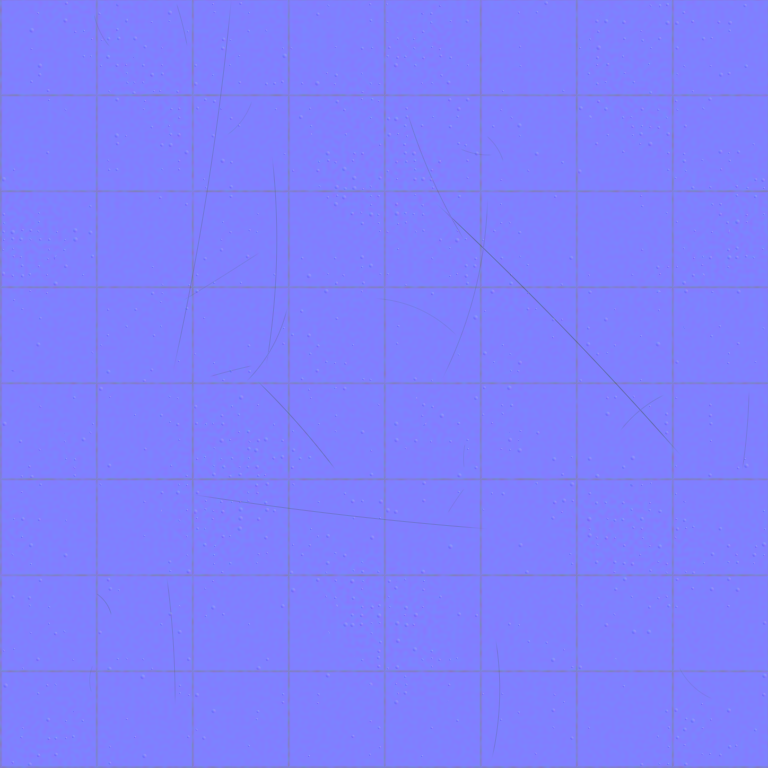
Reproduce this texture map procedurally as a WebGL 1 fragment shader.

```glsl
precision highp float;
// Normal map of a worn 8 by 8 square tile wall: thin joints, hairline scratches, pits and faint streaks.
uniform vec2 u_resolution;

#define TILES 8.0
#define JOINT_HALF_WIDTH 0.001
#define JOINT_DEPTH 0.17
#define JOINT_TILT 0.012
#define SCRATCH_HALF_WIDTH 0.0007
#define SCRATCH_DEPTH 0.27
#define SMALL_SCRATCHES 16
#define PIT_CELLS 88.0
#define PIT_TILT 0.20
#define GRAIN_TILT 0.034
#define SWELL_TILT 0.007
#define STREAK_TILT 0.014

vec2 hash2(vec2 p) {
  vec3 q = fract(p.xyx * vec3(0.1031, 0.1030, 0.0973));
  q += dot(q, q.yzx + 33.33);
  return fract((q.xx + q.yz) * q.zy);
}

float cornerSlope(vec2 cell, vec2 offset, vec2 period) {
  float angle = 6.2832 * hash2(mod(cell, period) + 7.0).x;
  return dot(vec2(cos(angle), sin(angle)), offset);
}

// Gradient noise that wraps after a whole number of cells.
float noise(vec2 uv, vec2 period) {
  vec2 i = floor(uv * period);
  vec2 f = uv * period - i;
  vec2 s = f * f * f * (f * (f * 6.0 - 15.0) + 10.0);
  vec2 e = vec2(1.0, 0.0);
  float low = mix(cornerSlope(i, f, period), cornerSlope(i + e.xy, f - e.xy, period), s.x);
  float high = mix(cornerSlope(i + e.yx, f - e.yx, period), cornerSlope(i + e.xx, f - e.xx, period), s.x);
  return mix(low, high, s.y);
}

float lineCover(float d, float halfWidth, float px) {
  return clamp((halfWidth - d) / px + 0.5, 0.0, 1.0);
}

// Bowed hairline from a to b, wrapped around the canvas and faded at both ends.
float scratch(vec2 uv, vec2 a, vec2 b, float bow, float px) {
  float len = length(b - a);
  vec2 dir = (b - a) / len;
  vec2 q = fract(uv - 0.5 * (a + b) + 0.5) - 0.5;
  float t = dot(q, dir) / len + 0.5;
  float across = dot(q, vec2(-dir.y, dir.x)) - 4.0 * bow * t * (1.0 - t);
  float slope = 4.0 * bow * (1.0 - 2.0 * t) / len;
  float fade = smoothstep(0.0, 0.12, t) * (1.0 - smoothstep(0.88, 1.0, t));
  return fade * lineCover(abs(across) / sqrt(1.0 + slope * slope), SCRATCH_HALF_WIDTH, px);
}

float longScratches(vec2 uv, float px) {
  float s = scratch(uv, vec2(0.565, 0.738), vec2(0.890, 0.403), 0.006, px);
  s = max(s, 0.45 * scratch(uv, vec2(0.530, 0.855), vec2(0.606, 0.685), -0.006, px));
  s = max(s, 0.50 * scratch(uv, vec2(0.302, 1.010), vec2(0.224, 0.510), 0.008, px));
  s = max(s, 0.50 * scratch(uv, vec2(0.354, 0.800), vec2(0.346, 0.520), 0.010, px));
  s = max(s, 0.70 * scratch(uv, vec2(0.334, 0.505), vec2(0.438, 0.387), 0.003, px));
  s = max(s, 0.55 * scratch(uv, vec2(0.245, 0.357), vec2(0.640, 0.311), -0.004, px));
  s = max(s, 0.45 * scratch(uv, vec2(0.217, 0.250), vec2(0.228, 0.080), 0.003, px));
  s = max(s, 0.45 * scratch(uv, vec2(0.645, 0.170), vec2(0.640, 0.010), 0.008, px));
  return max(s, 0.40 * scratch(uv, vec2(0.635, 0.745), vec2(0.575, 0.505), 0.014, px));
}

float smallScratches(vec2 uv, float px) {
  float s = 0.0;
  for (int i = 0; i < SMALL_SCRATCHES; i++) {
    vec2 start = hash2(vec2(float(i), 3.0));
    vec2 shape = hash2(vec2(float(i), 19.0));
    vec2 look = hash2(vec2(float(i), 41.0));
    float angle = 3.1416 * shape.x;
    float len = mix(0.03, 0.14, shape.y * shape.y);
    vec2 end = start + len * vec2(cos(angle), sin(angle));
    s = max(s, mix(0.2, 0.5, look.y) * scratch(uv, start, end, (look.x - 0.5) * 0.2 * len, px));
  }
  return s;
}

// Tilt of scattered dents, lit mostly across one diagonal, denser where wear is high.
vec2 pits(vec2 uv, float wear) {
  vec2 cell = floor(uv * PIT_CELLS);
  vec2 pick = hash2(cell + 11.0);
  float radius = mix(0.16, 0.35, pick.y * pick.y);
  vec2 q = (fract(uv * PIT_CELLS) - 0.35 - 0.3 * hash2(cell + 131.0)) / radius;
  float falloff = 1.0 - smoothstep(0.2, 1.0, length(q));
  float present = step(pick.x, mix(0.07, 0.42, wear));
  return present * falloff * (0.4 * q + 0.5 * (q.x + q.y));
}

void main() {
  vec2 uv = gl_FragCoord.xy / u_resolution;
  float px = 1.0 / min(u_resolution.x, u_resolution.y);

  // Surface wear: grain, gentle swell, vertical streaks and dents.
  float wear = smoothstep(-0.05, 0.5, noise(uv, vec2(5.0)) + 0.4 * noise(uv, vec2(11.0)));
  float grain = GRAIN_TILT * mix(0.7, 1.4, wear) * noise(uv, vec2(160.0));
  grain += SWELL_TILT * noise(uv, vec2(36.0));
  grain += STREAK_TILT * smoothstep(-0.1, 0.4, noise(uv, vec2(14.0, 9.0))) * noise(uv, vec2(130.0, 9.0));
  vec2 tilt = vec2(grain, -grain) + PIT_TILT * pits(uv, wear);

  // Joints: a core with soft shoulders, opposite tilt on each side, uneven depth.
  vec2 offset = (fract((uv - JOINT_HALF_WIDTH) * TILES + 0.5) - 0.5) / TILES;
  float nearest = min(abs(offset.x), abs(offset.y));
  float shoulder = lineCover(nearest, 2.0 * JOINT_HALF_WIDTH, px);
  float joint = mix(shoulder, lineCover(nearest, JOINT_HALF_WIDTH, px), 0.65);
  float side = clamp((abs(offset.x) < abs(offset.y) ? offset.x : -offset.y) / px, -1.0, 1.0);
  float edge = JOINT_TILT * side + 0.05 * noise(uv, vec2(120.0));
  tilt = mix(tilt, vec2(edge, -edge), shoulder);
  joint *= 1.0 + 0.9 * noise(uv, vec2(110.0));

  float cut = max(longScratches(uv, px), smallScratches(uv, px));
  float blue = 1.0 - JOINT_DEPTH * joint - SCRATCH_DEPTH * cut - 0.3 * max(length(tilt) - 0.02, 0.0);
  gl_FragColor = vec4(0.5 + tilt - vec2(0.10, 0.07) * cut, blue, 1.0);
}
```
